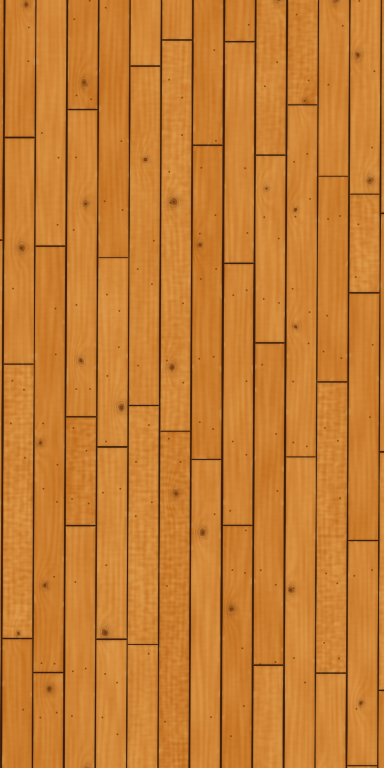
Give the GLSL for this texture, as a WebGL 2 fragment shader.

```glsl
#version 300 es
precision highp float;
// Wall of narrow upright timber boards, twelve and a bit across, leaning slightly.
// Each column is cut into boards of random length; grain, knots, nail holes,
// rough sawing and pale chips are then laid over the board colour.

#define COLUMNS 12.23       // boards across the canvas width
#define LEAN 0.0046         // sideways drift per unit of height
#define OFFSET 0.0026       // first seam at the bottom edge
#define BOARD_MIN 0.46      // shortest and longest joint spacing
#define BOARD_MAX 1.20
#define KNOT_CELL 0.35      // one possible knot per length of column
#define KNOT_CHANCE 0.42
#define NAIL_CELL 0.19      // one pair of nail holes per length
#define NAIL_RADIUS 0.0022

const vec3 WOOD_DEEP = vec3(0.775, 0.455, 0.145);
const vec3 WOOD_PALE = vec3(0.850, 0.570, 0.260);
const vec3 KNOT_BROWN = vec3(0.43, 0.22, 0.06);
const vec3 GAP_BROWN = vec3(0.24, 0.11, 0.02);
const vec3 CHIP_PALE = vec3(0.90, 0.69, 0.41);

out vec4 fragColor;
uniform vec2 u_resolution;

float hash(vec2 p) {
    p = fract(p * vec2(0.1031, 0.1137) + 0.37);
    p += dot(p, p.yx + 33.33);
    return fract((p.x + p.y) * p.x * 17.3);
}

vec2 gradient(vec2 cell) {
    float angle = 6.2832 * hash(cell);
    return vec2(cos(angle), sin(angle));
}

// Gradient noise, roughly -0.7 to 0.7
float noise(vec2 p) {
    vec2 i = floor(p), f = p - i;
    vec2 s = f * f * f * (f * (f * 6.0 - 15.0) + 10.0);
    vec2 e = vec2(1.0, 0.0);
    float low = mix(dot(gradient(i), f), dot(gradient(i + e), f - e), s.x);
    float high = mix(dot(gradient(i + e.yx), f - e.yx), dot(gradient(i + 1.0), f - 1.0), s.x);
    return mix(low, high, s.y);
}

// Coverage of a shape of the given half width, with a soft edge
float cover(float dist, float halfWidth, float soft) {
    return 1.0 - smoothstep(halfWidth - soft, halfWidth + soft, dist);
}

void main() {
    vec2 p = gl_FragCoord.xy / u_resolution.x;
    float soft = 0.7 / u_resolution.x;

    // Column and position across it
    float across = (p.x - OFFSET - LEAN * p.y) * COLUMNS;
    float column = floor(across);
    float x = (across - column - 0.5) / COLUMNS;

    // End joints: one at a random height in each cell of the column
    float spacing = mix(BOARD_MIN, BOARD_MAX, hash(vec2(column, 71.0)));
    float along = p.y / spacing + 5.0 * hash(vec2(column, 23.0));
    float cell = floor(along);
    float joint = 0.18 + 0.64 * hash(vec2(column, cell + 9.0));
    float jointDist = abs(along - cell - joint) * spacing;
    vec2 board = vec2(column, cell + step(joint, along - cell) + 40.0);
    float tone = hash(board + 3.0);
    float seed = 37.0 * hash(board + 11.0);

    // Knot, warped a little, bending the grain around it
    float knotCell = floor(p.y / KNOT_CELL + hash(vec2(column, 5.0)));
    vec2 knotId = vec2(column + 50.0, knotCell);
    float knotY = (knotCell + mix(0.25, 0.75, hash(knotId)) - hash(vec2(column, 5.0))) * KNOT_CELL;
    float knotX = (hash(knotId + 17.0) - 0.5) * 0.6 / COLUMNS;
    float hasKnot = step(hash(knotId + 29.0), KNOT_CHANCE);
    float knotRadius = mix(0.006, 0.013, hash(knotId + 41.0));
    vec2 toKnot = vec2(x - knotX, p.y - knotY);
    float knotDist = length(toKnot * vec2(1.0, 0.85)) + 0.004 * noise(p * 90.0);
    float bend = hasKnot * exp(-dot(toKnot * vec2(1.0, 0.5), toKnot * vec2(1.0, 0.5)) / 0.0005);

    // Grain lines, fibres, blotches and horizontal saw marks
    float flow = x * 55.0 + 1.8 * noise(vec2(x * 14.0 + seed, p.y * 2.2)) + bend * 2.2;
    float grain = sin(6.2832 * (flow + seed));
    float fibre = noise(vec2(p.x * 110.0, p.y * 9.0 + seed));
    float blotch = noise(vec2(p.x * 16.0 + seed, p.y * 7.0));
    float rough = smoothstep(0.6, 0.9, hash(board + 19.0));
    float saw = noise(vec2(p.x * 28.0, p.y * 120.0)) + noise(p * 75.0 + seed);
    float shade = 0.5 + 0.55 * (tone - 0.5) + 0.12 * grain + 0.38 * fibre
                + 0.4 * blotch + mix(0.1, 0.5, rough) * saw;
    vec3 color = mix(WOOD_DEEP, WOOD_PALE, clamp(shade, -0.2, 1.2));

    // Knot rings, halo and core
    float rings = 0.5 + 0.5 * sin(knotDist * 1100.0);
    float halo = exp(-knotDist * knotDist / (knotRadius * knotRadius * 1.8));
    float core = cover(knotDist, knotRadius * 0.5, knotRadius * 0.4);
    color = mix(color, KNOT_BROWN, hasKnot * clamp(halo * (0.25 + 0.25 * rings) + 0.55 * core, 0.0, 0.9));

    // Pairs of nail holes
    float nailCell = floor(p.y / NAIL_CELL);
    for (int i = 0; i < 2; i++) {
        vec2 id = vec2(column + 90.0, nailCell * 2.0 + float(i));
        float side = float(i) - 0.5 + 0.3 * (hash(id) - 0.5);
        vec2 nail = vec2(side * 0.45 / COLUMNS, (nailCell + mix(0.15, 0.85, hash(id + 7.0))) * NAIL_CELL);
        float hole = cover(length(vec2(x, p.y) - nail), NAIL_RADIUS, NAIL_RADIUS * 0.5 + soft * 0.5);
        color = mix(color, KNOT_BROWN, 0.8 * hole * step(hash(id + 13.0), 0.65));
    }

    // Seams of uneven width, with worn pale chips and a faint shadow beside them
    float seam = floor(across + 0.5);
    float seamDist = abs(across - seam) / COLUMNS;
    float seamWidth = mix(0.0014, 0.0027, hash(vec2(seam, 61.0))) + 0.0011 * noise(vec2(seam * 7.3, p.y * 5.0));
    float jointWidth = mix(0.0009, 0.0022, hash(vec2(column, cell + 31.0)));
    float edgeDist = min(seamDist - seamWidth, jointDist - jointWidth);
    float chips = smoothstep(0.22, 0.45, noise(p * vec2(60.0, 34.0))) * exp(-max(edgeDist, 0.0) / 0.004);
    color = mix(color, CHIP_PALE, 0.65 * chips);
    color *= 1.0 - 0.16 * exp(-max(edgeDist, 0.0) / 0.0025);
    color = mix(color, GAP_BROWN, cover(edgeDist, 0.0, soft));

    fragColor = vec4(color, 1.0);
}
```
